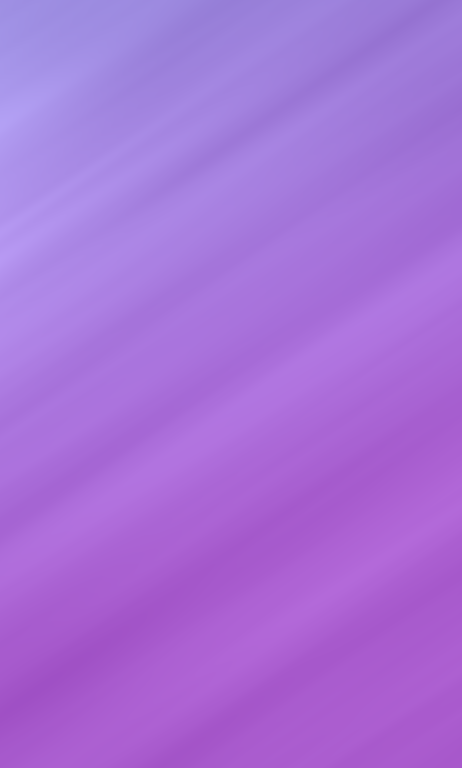
This background is drawn by a WebGL 2 fragment shader. Its source:

```glsl
#version 300 es
precision highp float;

uniform vec2 u_resolution;
out vec4 fragColor;

vec2 hashGradient(vec2 cell) {
    vec2 h = vec2(dot(cell, vec2(127.1, 311.7)), dot(cell, vec2(269.5, 183.3)));
    return 2.0 * fract(sin(h) * 43758.5) - 1.0;
}

float gradientNoise(vec2 p) {
    vec2 cell = floor(p), f = fract(p);
    vec2 u = f * f * f * (f * (f * 6.0 - 15.0) + 10.0);
    float a = dot(hashGradient(cell), f);
    float b = dot(hashGradient(cell + vec2(1, 0)), f - vec2(1, 0));
    float c = dot(hashGradient(cell + vec2(0, 1)), f - vec2(0, 1));
    float d = dot(hashGradient(cell + vec2(1, 1)), f - vec2(1, 1));
    return mix(mix(a, b, u.x), mix(c, d, u.x), u.y);
}

// Soft ridge of the given half width around a centre
float ridge(float x, float centre, float width) {
    float d = (x - centre) / width;
    return exp(-d * d);
}

vec3 baseGradient(float g) {
    vec3 color = mix(vec3(0.61, 0.55, 0.88), vec3(0.64, 0.51, 0.875), smoothstep(0.0, 0.32, g));
    color = mix(color, vec3(0.665, 0.44, 0.86), smoothstep(0.25, 0.65, g));
    color = mix(color, vec3(0.675, 0.38, 0.825), smoothstep(0.55, 0.9, g));
    return mix(color, vec3(0.66, 0.35, 0.80), smoothstep(0.85, 1.25, g));
}

void main() {
    vec2 uv = gl_FragCoord.xy / u_resolution;
    // x spans the width, y runs down from the top edge
    vec2 p = vec2(uv.x * 0.6, 1.0 - uv.y);
    float across = p.y + 0.68 * p.x;
    float along = p.x - 0.68 * p.y;

    vec3 color = baseGradient(p.y + 0.42 * p.x);

    // Broad diagonal bands, light and dark
    float light = 0.0;
    light += 0.030 * ridge(across, 0.163, 0.025) * smoothstep(0.32, 0.0, p.x);
    light -= 0.035 * ridge(across, 0.215, 0.05) * smoothstep(0.05, 0.25, p.x);
    light += 0.018 * ridge(across, 0.303, 0.012) * smoothstep(0.4, 0.05, p.x);
    light += 0.040 * ridge(across, 0.342, 0.020) * smoothstep(0.5, 0.0, p.x);
    light -= 0.025 * ridge(across, 0.385, 0.022) * smoothstep(0.1, 0.28, p.x);
    light += 0.015 * ridge(across, 0.45, 0.04);
    light -= 0.018 * ridge(across, 0.545, 0.025);
    light -= 0.022 * ridge(across, 0.68, 0.035);
    light += 0.030 * ridge(across, 0.75, 0.040);
    light -= 0.030 * ridge(across, 0.93, 0.055);
    light += 0.025 * ridge(across, 1.06, 0.050);
    light -= 0.022 * ridge(across, 1.15, 0.035);
    light += 0.015 * ridge(across, 1.27, 0.030);

    // Fine streaks drawn out along the diagonal
    light += 0.018 * gradientNoise(vec2(along * 1.6, across * 22.0));
    light += 0.010 * gradientNoise(vec2(along * 2.5 + 7.0, across * 55.0));

    // Glow on the left edge, shade in the upper right and lower left corners
    light += 0.055 * exp(-p.x / 0.12) * ridge(p.y, 0.29, 0.22);
    light += 0.020 * ridge(length(p - vec2(0.0, 0.13)), 0.0, 0.09);
    light -= 0.040 * ridge(length(p - vec2(0.6, 0.08)), 0.0, 0.22);
    light -= 0.020 * ridge(length(p - vec2(0.05, 0.92)), 0.0, 0.18);

    color += light * vec3(0.85, 1.1, 0.9);
    fragColor = vec4(clamp(color, 0.0, 1.0), 1.0);
}
```
